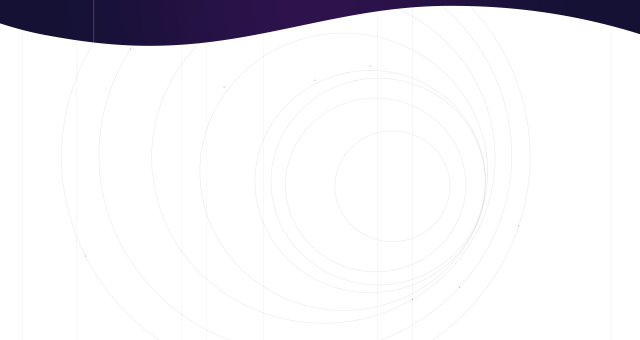
This background is drawn by a Shadertoy shader. Its source:

```glsl
const float SQUASH = 0.964; // ring height relative to width

// Ring centre and horizontal radius, in canvas heights
const vec3 RINGS[8] = vec3[8](
    vec3(1.154, 0.452, 0.169), vec3(1.105, 0.456, 0.265),
    vec3(1.112, 0.466, 0.315), vec3(1.089, 0.466, 0.339),
    vec3(1.011, 0.495, 0.423), vec3(0.951, 0.536, 0.505),
    vec3(0.898, 0.544, 0.607), vec3(0.870, 0.539, 0.689));

// Dots riding the rings: ring index, angle, radius factor
const vec3 DOTS[8] = vec3[8](
    vec3(6, 2.58, 1.0), vec3(4, 2.51, 1.03), vec3(3, 2.056, 1.03),
    vec3(3, 1.57, 1.04), vec3(7, 3.597, 1.0), vec3(7, -0.312, 1.0),
    vec3(6, -0.726, 1.0), vec3(5, -1.025, 1.0));

const float COLUMNS[8] = float[8](
    0.066, 0.2255, 0.534, 0.608, 0.7755, 1.110, 1.213, 1.799);

// Box-filtered coverage of a line at distance d
float stroke(float d, float halfWidth, float pixel) {
    float upper = min(d + 0.5 * pixel, halfWidth);
    float lower = max(d - 0.5 * pixel, -halfWidth);
    return clamp((upper - lower) / pixel, 0.0, 1.0);
}

// Depth of the header below the top edge, for u across the canvas
float waveDepth(float u) {
    float swell = 0.076 + 0.0588 * cos(6.2832 * (u - 0.234) / 0.938);
    swell -= 0.0075 * pow(max(1.0 - u / 0.07, 0.0), 2.0);
    float tail = 0.0172 + 0.0833 * pow(max(u - 0.703, 0.0) / 0.297, 2.1);
    return u < 0.703 ? swell : tail;
}

void mainImage(out vec4 fragColor, in vec2 fragCoord) {
    vec2 p = fragCoord / iResolution.y;
    float u = fragCoord.x / iResolution.x;
    float pixel = 1.0 / iResolution.y;
    float hair = 0.00122;
    vec3 color = vec3(1.0);

    // Faint columns and nested rings
    for (int i = 0; i < 8; i++) {
        color -= 0.035 * stroke(p.x - COLUMNS[i], hair, pixel);
        vec2 q = (p - RINGS[i].xy) / vec2(1.0, SQUASH);
        color -= 0.06 * stroke(length(q) - RINGS[i].z, hair, pixel);
    }

    // Small dots
    for (int i = 0; i < 8; i++) {
        vec3 ring = RINGS[int(DOTS[i].x)];
        vec2 direction = vec2(cos(DOTS[i].y), SQUASH * sin(DOTS[i].y));
        vec2 centre = ring.xy + ring.z * DOTS[i].z * direction;
        float d = length(p - centre) - 0.002;
        color -= 0.2 * clamp(0.5 - d / pixel, 0.0, 1.0);
    }

    // Header with a violet glow at its top
    float glow = 1.0 - smoothstep(0.0, 0.85, length(p - vec2(0.93, 1.0)));
    vec3 header = mix(vec3(0.078, 0.067, 0.205), vec3(0.18, 0.07, 0.30), glow);
    header += 0.22 * stroke(p.x - 0.2757, hair, pixel);
    float edge = 1.0 - waveDepth(u) - p.y;
    color = mix(color, header, clamp(0.5 - edge / pixel, 0.0, 1.0));

    fragColor = vec4(color, 1.0);
}
```
